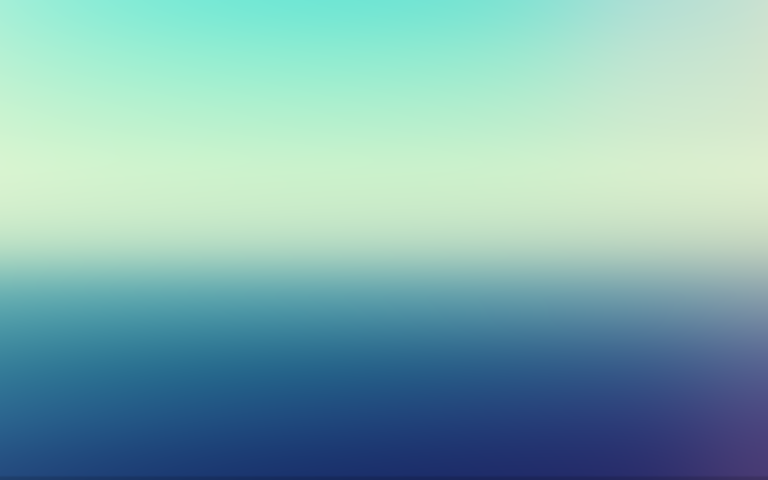
This background is drawn by a Shadertoy shader. Its source:

```glsl
// Soft dusk gradient: mint sky over a pale horizon, sinking into deep blue water.

const int STOPS = 9;

// Cubic spline through evenly spaced colour stops, t from 0 (top) to 1 (bottom).
vec3 ramp(vec3 stops[STOPS], float t) {
    float s = clamp(t, 0.0, 1.0) * float(STOPS - 1);
    int i = min(int(s), STOPS - 2);
    float f = s - float(i);
    vec3 a = stops[max(i - 1, 0)];
    vec3 b = stops[i];
    vec3 c = stops[i + 1];
    vec3 d = stops[min(i + 2, STOPS - 1)];
    return b + 0.5 * f * (c - a + f * (2.0 * a - 5.0 * b + 4.0 * c - d
             + f * (3.0 * (b - c) + d - a)));
}

// Parabola through the left, middle and right colours.
vec3 sweep(vec3 left, vec3 middle, vec3 right, float x) {
    return left * (1.0 - x) * (1.0 - 2.0 * x)
         + middle * 4.0 * x * (1.0 - x)
         + right * x * (2.0 * x - 1.0);
}

// Soft elliptical falloff around a centre.
float glow(vec2 p, vec2 centre, vec2 radius) {
    vec2 d = (p - centre) / radius;
    return exp(-dot(d, d));
}

void mainImage(out vec4 fragColor, in vec2 fragCoord) {
    vec2 uv = fragCoord / iResolution.xy;
    float depth = 1.0 - uv.y;

    // Vertical ramps, in 0 to 255 colour units
    vec3 left = ramp(vec3[STOPS](
        vec3(165, 239, 215), vec3(183, 241, 211), vec3(203, 243, 208),
        vec3(216, 243, 208), vec3(190, 226, 198), vec3(100, 172, 176),
        vec3(57, 130, 155), vec3(43, 100, 142), vec3(36, 74, 126)), depth);
    vec3 middle = ramp(vec3[STOPS](
        vec3(113, 229, 211), vec3(146, 235, 208), vec3(180, 239, 205),
        vec3(203, 240, 203), vec3(183, 219, 195), vec3(92, 157, 169),
        vec3(43, 103, 140), vec3(32, 68, 122), vec3(27, 46, 106)), depth);
    vec3 right = ramp(vec3[STOPS](
        vec3(200, 226, 208), vec3(207, 229, 206), vec3(214, 233, 206),
        vec3(220, 237, 206), vec3(195, 213, 192), vec3(128, 153, 168),
        vec3(78, 97, 144), vec3(58, 62, 124), vec3(52, 48, 111)), depth);
    vec3 colour = sweep(left, middle, right, uv.x);

    // Pale haze in the upper right and violet in the lower right corner
    colour += vec3(18, -3, 3) * glow(uv, vec2(0.83, 1.0), vec2(0.13, 0.28));
    colour += vec3(20, 10, 4) * glow(uv, vec2(1.0, 0.0), vec2(0.12, 0.32));

    // Thin shade along the bottom edge
    colour *= mix(0.85, 1.0, smoothstep(0.004, 0.011, uv.y));

    fragColor = vec4(clamp(colour / 255.0, 0.0, 1.0), 1.0);
}
```
